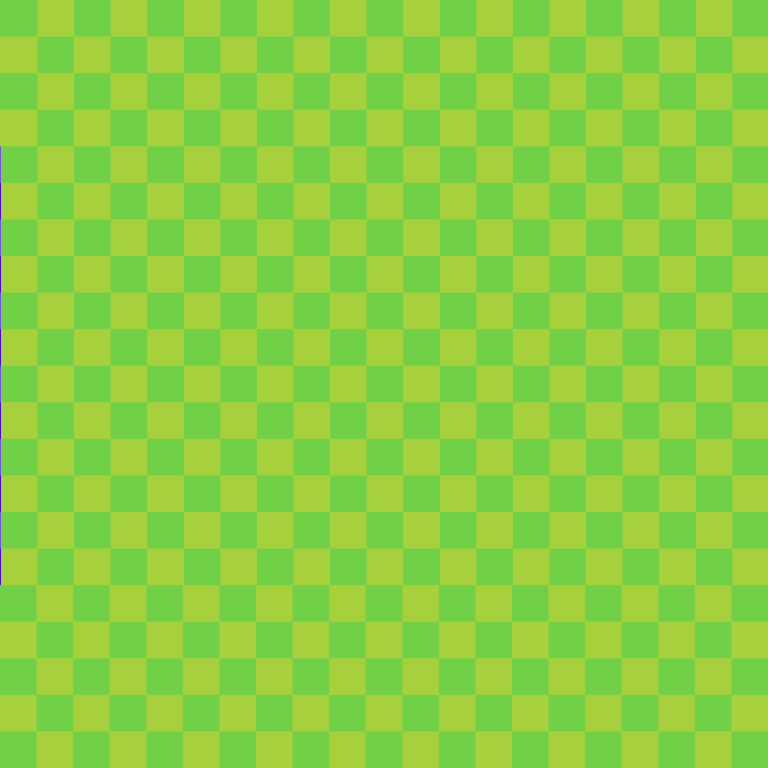
This pattern is drawn by a Shadertoy shader. Its source:

```glsl
// Square wave that flips sign at every integer, softened over one pixel
float squareWave(float x, float pixel) {
    float edgeDistance = 0.5 - abs(fract(x) - 0.5);
    float side = 1.0 - 2.0 * mod(floor(x), 2.0);
    return side * clamp(2.0 * edgeDistance / pixel, 0.0, 1.0);
}

void mainImage(out vec4 fragColor, in vec2 fragCoord) {
    // 21 cells across and down
    vec2 pixel = 21.0 / iResolution.xy;
    vec2 cell = fragCoord * pixel;

    // Rows above the fifth sit slightly to the right
    float shift = 0.026 * step(5.0, cell.y);
    float column = squareWave(max(cell.x - shift, 0.5 * pixel.x), pixel.x);
    float row = squareWave(cell.y, pixel.y);

    // Checkerboard
    float green = 0.5 + 0.5 * column * row;
    vec3 color = mix(vec3(0.65, 0.82, 0.24), vec3(0.44, 0.82, 0.28), green);

    // Violet sliver exposed at the left edge of the middle rows
    float rows = clamp((6.0 - abs(cell.y - 11.0)) / pixel.y + 0.5, 0.0, 1.0);
    float sliver = clamp((0.027 - cell.x) / pixel.x + 0.5, 0.0, 1.0);
    vec3 violet = mix(vec3(0.30, 0.0, 1.0), vec3(0.48, 0.30, 0.95), green);
    color = mix(color, violet, sliver * rows);

    fragColor = vec4(color, 1.0);
}
```
